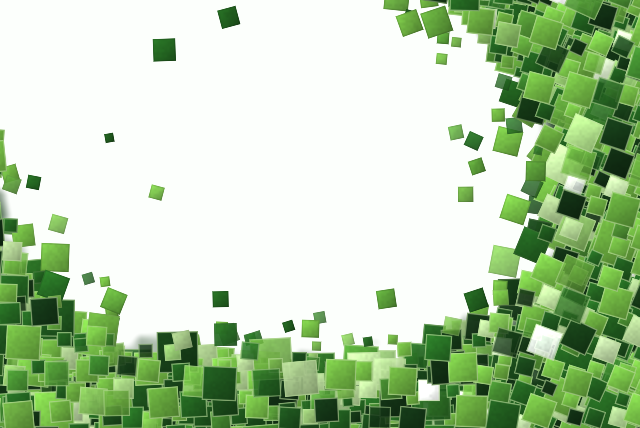
A Shadertoy shader for this background:

```glsl
// Green paper squares massed along the left, bottom and right, scattering into white.
#define LAYERS 8
#define SMALL_CELL 0.034
#define LARGE_CELL 0.105
#define FILL 0.78
#define SCATTER 0.055
#define OUTLINE 0.0022
#define TILT 0.36

const vec3 PAPER  = vec3(0.99, 1.00, 0.99);
const vec3 SHADE  = vec3(0.07, 0.19, 0.08);
const vec3 FOREST = vec3(0.14, 0.40, 0.13);
const vec3 LEAF   = vec3(0.44, 0.71, 0.26);
const vec3 PALE   = vec3(0.73, 0.86, 0.61);

float hash(vec2 p) {
    return fract(sin(dot(p, vec2(127.1, 311.7))) * 43758.5);
}

float noise(vec2 p) {
    vec2 i = floor(p), f = fract(p);
    f *= f * (3.0 - 2.0 * f);
    return mix(mix(hash(i), hash(i + vec2(1, 0)), f.x),
               mix(hash(i + vec2(0, 1)), hash(i + vec2(1, 1)), f.x), f.y);
}

// Signed depth into the mass of squares, positive inside
float depth(vec2 p) {
    // Floor that climbs steeply at the left side
    float climb = 0.43 * exp(-p.x / 0.08);
    float ground = 0.20 - 0.04 * smoothstep(0.5, 0.85, p.x) + climb;
    float slope = climb / 0.08;
    float low = (ground - p.y) / sqrt(1.0 + slope * slope) - max(p.y - 0.78, 0.0);

    // Right bank, leaning inward at the top and the foot
    float foot = 0.19 * exp((0.25 - p.y) / 0.08);
    float crown = 0.24 * pow(max(p.y - 0.6, 0.0) / 0.4, 1.7);
    slope = foot / 0.08;
    float bank = (p.x - 1.28 + foot + crown) / sqrt(1.0 + slope * slope);
    return max(low, bank);
}

// Chance that a cell holds a square
float coverage(vec2 p, float d) {
    float reach = mix(0.16, 0.30, smoothstep(0.8, 1.1, p.x));
    float dense = FILL * smoothstep(-0.025, 0.035, d);
    float fringe = 0.36 * exp(min(d, 0.0) / 0.03);
    float stray = SCATTER * smoothstep(-reach, -reach * 0.6, d);
    return max(dense, fringe + stray);
}

vec3 squareColor(float pick, float tone) {
    vec3 c = mix(SHADE, FOREST, smoothstep(0.05, 0.32, pick));
    c = mix(c, LEAF, smoothstep(0.42, 0.60, pick));
    c = mix(c, PALE, smoothstep(0.85, 0.92, pick));
    c = mix(c, PAPER, smoothstep(0.965, 0.98, pick));
    return c * mix(0.86, 1.1, tone);
}

// Paint one jittered square over the colour beneath
vec3 paintSquare(vec3 under, vec2 p, vec2 id, float cell, float seed, float px) {
    vec2 key = id + seed * 37.3;
    vec2 jitter = vec2(hash(key + 1.7), hash(key + 5.3)) - 0.5;
    vec2 center = (id + 0.5 + 0.6 * jitter) * cell;
    float d = depth(center);
    if (hash(key + 9.1) > coverage(center, d)) return under;

    float inside = smoothstep(-0.03, 0.03, d);
    float halfSide = cell * mix(0.28, 0.50, hash(key + 13.9)) * mix(0.68, 1.0, inside);
    float angle = TILT * smoothstep(1.05, 1.3, center.x)
                + (hash(key + 17.2) - 0.5) * mix(0.8, 0.2, inside);
    float c = cos(angle), s = sin(angle);
    vec2 q = mat2(c, s, -s, c) * (p - center);
    float dist = max(abs(q.x), abs(q.y)) - halfSide;

    // Stray squares lean to leaf green, deep ones vary in patches
    float pick = hash(key + 23.6);
    pick = mix(mix(pick, 0.64, 0.35), pick, inside);
    pick += inside * 0.24 * (noise(center * 7.0) - 0.55) * step(pick, 0.8);
    vec3 color = squareColor(pick, hash(key + 29.4));
    color *= 1.0 + 0.12 * (q.y - q.x) / halfSide;
    color *= 0.96 + 0.08 * noise(p * 160.0);

    // Light rims in the mass, darker rims on strays
    vec3 rim = mix(color * 0.86, mix(color, PALE, 0.65), inside);
    float rimMask = smoothstep(-OUTLINE - px, -OUTLINE + px * 0.5, dist);
    color = mix(color, rim, rimMask * step(0.009, halfSide));
    float alpha = mix(0.78, 1.0, smoothstep(0.0, 0.35, hash(key + 31.8)));
    return mix(under, color, alpha * smoothstep(px, -px, dist * 2.0));
}

void mainImage(out vec4 fragColor, in vec2 fragCoord) {
    vec2 p = fragCoord / iResolution.y;
    float px = 1.0 / iResolution.y;

    // White sheet with dark ground under the mass
    float haze = 0.06 * (noise(p * 24.0) - 0.5);
    float ground = smoothstep(0.0, 0.075, depth(p) + haze);
    vec3 color = mix(PAPER, mix(SHADE, FOREST, 0.25 * noise(p * 11.0)), ground);

    // Layers of mixed cell size, back to front
    for (int i = 0; i < LAYERS; i++) {
        float seed = float(i) + 1.0;
        float cell = mix(LARGE_CELL, SMALL_CELL, fract(float(i) * 0.618));
        vec2 base = floor(p / cell);
        for (int y = -1; y <= 1; y++)
            for (int x = -1; x <= 1; x++)
                color = paintSquare(color, p, base + vec2(x, y), cell, seed, px);
    }
    fragColor = vec4(clamp(color, 0.0, 1.0), 1.0);
}
```
